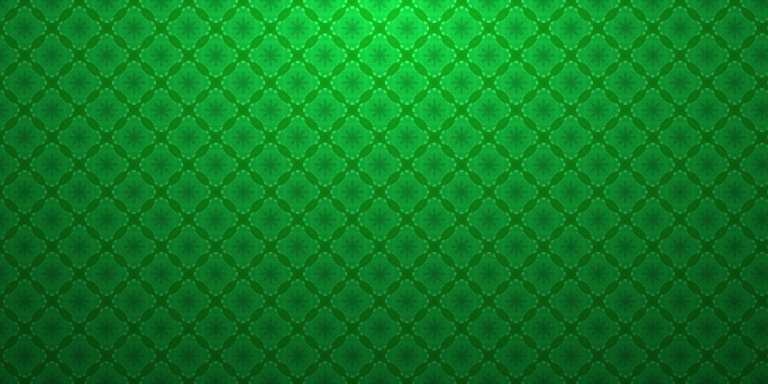
Write a Shadertoy shader that draws this pattern.

```glsl
// Green damask: staggered diamond rosettes with beaded tips on a darker lattice,
// lit from the top centre. Each rosette is folded into one eighth, then drawn
// with circle distances, petals in polar form and a fine weave of layered sines.

const float TAU = 6.2831853;
const vec2 REPEAT = vec2(0.1422);           // rosette spacing, canvas heights
const vec2 ANCHOR = vec2(1.060, 0.500);     // centre of one rosette

const vec3 BAND_TINT = vec3(0.085, 0.88, 0.15);
const vec3 ROSETTE_TINT = vec3(0.10, 1.04, 0.34);
const vec3 BEAD_TINT = vec3(0.36, 1.32, 0.58);

// Coverage of a shape from its signed distance
float fill(float dist, float soft) {
    return 1.0 - smoothstep(-0.5 * soft, 0.5 * soft, dist);
}

float circle(vec2 p, vec2 centre, float radius) {
    return length(p - centre) - radius;
}

// Offset from the nearest centre of a diamond lattice
vec2 diamondCell(vec2 p) {
    vec2 d = vec2(p.x + p.y, p.x - p.y);
    d = fract(d + 0.5) - 0.5;
    return 0.5 * vec2(d.x + d.y, d.x - d.y);
}

// Mirror into the wedge 0 <= y <= x
vec2 foldEighth(vec2 p) {
    p = abs(p);
    return p.x > p.y ? p : p.yx;
}

// Scalloped outline: four tip lobes, four side lobes and a solid core
float rosetteDistance(vec2 p) {
    float tip = circle(p, vec2(0.26, 0.0), 0.14);
    float side = circle(p, vec2(0.14), 0.085);
    float core = (p.x + p.y - 0.33) * 0.707;
    return min(min(tip, side), core);
}

// Broken ring of light dashes around a lobe
float beadArc(vec2 p, vec2 centre, float radius, float count, float soft) {
    vec2 d = p - centre;
    float ring = fill(abs(length(d) - radius) - 0.022, soft);
    float dashes = smoothstep(-0.5, 0.5, cos(atan(d.y, d.x) * count) + 0.2);
    return ring * dashes;
}

// Dark eight-petalled flower, deepest at its eye
float flower(vec2 p, float soft) {
    float r = length(p);
    float petal = 0.14 + 0.05 * cos(8.0 * atan(p.y, p.x));
    float eye = fill(r - 0.045, 2.0 * soft);
    return fill(r - petal, 2.0 * soft) * 0.75 + 0.5 * eye;
}

// Fine thread texture, locked to the repeat
float weave(vec2 p) {
    vec2 s = cos(p * TAU * 8.0);
    return 0.6 * s.x * s.y + 0.4 * cos((p.x + p.y) * TAU * 4.0)
        * cos((p.x - p.y) * TAU * 4.0);
}

// Brightness falling away from the top centre
float spotlight(vec2 uv, float aspect) {
    float d = length(vec2((uv.x - 0.5 * aspect) * 0.75, uv.y - 1.0));
    return 0.86 * exp(-0.91 * pow(d, 1.13));
}

vec3 rosetteColour(vec2 grid, float soft) {
    vec2 p = foldEighth(diamondCell(grid));
    float body = fill(rosetteDistance(p), 1.3 * soft);
    vec3 colour = mix(BAND_TINT, ROSETTE_TINT, body);

    // Dark knots where the bands cross
    float knot = fill(circle(p, vec2(0.5, 0.0), 0.05), 2.0 * soft);
    colour *= 1.0 - 0.08 * knot;

    // Inner flower and soft leaf highlights
    colour *= 1.0 - 0.19 * flower(p, soft);
    float leaf = fill(circle(p, vec2(0.245, 0.06), 0.04), 2.0 * soft);
    colour *= 1.0 + 0.06 * leaf;

    // Beads on the outward half of each tip and along the sides
    float outward = smoothstep(0.23, 0.28, p.x);
    float beads = beadArc(p, vec2(0.26, 0.0), 0.122, 7.0, soft) * outward;
    beads = max(beads, 0.45 * fill(circle(p, vec2(0.22, 0.15), 0.025), soft));
    colour = mix(colour, BEAD_TINT, 0.68 * beads);

    return colour * (1.0 + 0.045 * weave(grid));
}

void mainImage(out vec4 fragColor, in vec2 fragCoord) {
    vec2 uv = fragCoord / iResolution.y;
    float aspect = iResolution.x / iResolution.y;
    vec2 grid = (uv - ANCHOR) / REPEAT;
    float soft = 1.2 / (REPEAT.y * iResolution.y);
    vec3 colour = rosetteColour(grid, soft) * spotlight(uv, aspect);
    fragColor = vec4(clamp(colour, 0.0, 1.0), 1.0);
}
```
